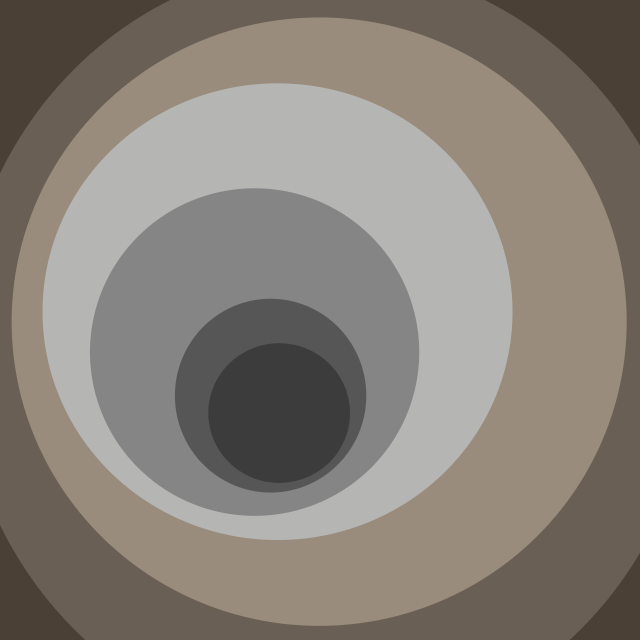
Give the GLSL for this background, as a Shadertoy shader.

```glsl
// Flat nested ellipses, drifting toward the lower left as they shrink.
// Each disc is painted over the previous one, from the widest brown ring
// to the dark core, using an approximate ellipse distance for smooth edges.

// Approximate signed distance to an axis-aligned ellipse.
float ellipseDistance(vec2 p, vec2 radii) {
    float scaled = length(p / radii);
    float slope = length(p / (radii * radii));
    return scaled * (scaled - 1.0) / max(slope, 1e-4);
}

// Paints a filled ellipse over the colour below it.
void paintDisc(inout vec3 color, vec2 uv, vec2 center, vec2 radii, vec3 fill) {
    float pixel = 1.0 / min(iResolution.x, iResolution.y);
    float d = ellipseDistance(uv - center, radii);
    color = mix(color, fill, clamp(0.5 - d / pixel, 0.0, 1.0));
}

void mainImage(out vec4 fragColor, in vec2 fragCoord) {
    vec2 uv = fragCoord / iResolution.xy;

    // Dark brown corners
    vec3 color = vec3(0.294, 0.251, 0.212);

    // Warm outer rings
    paintDisc(color, uv, vec2(0.5117, 0.4544), vec2(0.5746, 0.6035), vec3(0.412, 0.373, 0.329));
    paintDisc(color, uv, vec2(0.4987, 0.4974), vec2(0.4805, 0.4753), vec3(0.600, 0.549, 0.486));

    // Grey inner rings, light to dark
    paintDisc(color, uv, vec2(0.4336, 0.5130), vec2(0.3672, 0.3568), vec3(0.710, 0.710, 0.702));
    paintDisc(color, uv, vec2(0.3978, 0.4499), vec2(0.2572, 0.2559), vec3(0.522));
    paintDisc(color, uv, vec2(0.4228, 0.3818), vec2(0.1495, 0.1514), vec3(0.337));

    // Core
    paintDisc(color, uv, vec2(0.4362, 0.3546), vec2(0.1107, 0.1091), vec3(0.235));

    fragColor = vec4(color, 1.0);
}
```
